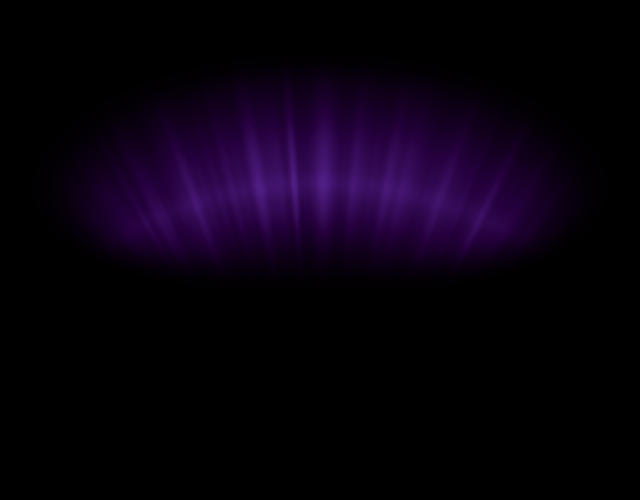
This background is drawn by a WebGL 2 fragment shader. Its source:

```glsl
#version 300 es
precision highp float;
// A violet aurora: fanned light rays along a curved ridge, inside a soft oval on black.

uniform vec2 u_resolution;
out vec4 outColor;

// Lengths are in canvas heights; x = 0 is the middle of the canvas.
const vec2 RAY_ORIGIN = vec2(0.0, -0.083);
const vec2 ARC_CENTER = vec2(0.0, -0.167);
const float ARC_RADIUS = 0.8;
const float FADE_ABOVE = 0.17;
const float FADE_BELOW = 0.12;
const float FADE_SIDE = 0.65;
const vec2 OVAL_CENTER = vec2(0.0, 0.65);
const vec2 OVAL_RADII = vec2(0.59, 0.25);
const float OVAL_INNER = 0.7;
const float OVAL_OUTER = 1.05;

const float BASE_LIGHT = 0.34;
const float RAY_LIGHT = 0.13;
const float STREAK_LIGHT = 0.06;
const float STREAK_DENSITY = 55.0;
const float RIDGE_LIGHT = 0.05;
const float RIDGE_WIDTH = 0.022;

const vec3 VIOLET = vec3(0.6, 0.0, 1.0);
const vec3 HIGHLIGHT = vec3(0.0, 0.42, 0.0);
const float HIGHLIGHT_START = 0.24;

// Main rays: slope, half width, strength
const int RAY_COUNT = 12;
const vec3 RAYS[RAY_COUNT] = vec3[](
    vec3(-0.495, 0.018, 0.7), vec3(-0.370, 0.020, 1.0),
    vec3(-0.250, 0.012, 0.4), vec3(-0.172, 0.018, 0.9),
    vec3(-0.125, 0.030, 0.4), vec3(-0.072, 0.010, 0.9),
    vec3(0.009, 0.024, 1.0), vec3(0.105, 0.020, 0.5),
    vec3(0.187, 0.013, 0.6), vec3(0.230, 0.025, 0.6),
    vec3(0.350, 0.018, 0.9), vec3(0.498, 0.016, 0.9)
);

float bell(float x, float width) {
    float t = x / width;
    return exp(-t * t);
}

float hash(float n) {
    n = fract(n * 0.1031);
    n *= n + 33.33;
    return fract(n * (n + n));
}

float noise(float x) {
    float cell = floor(x);
    float t = fract(x);
    return mix(hash(cell), hash(cell + 1.0), t * t * (3.0 - 2.0 * t));
}

// Light of the fan in the direction of a slope
float fanLight(float slope) {
    float light = BASE_LIGHT;
    for (int i = 0; i < RAY_COUNT; i++) {
        light += RAY_LIGHT * RAYS[i].z * bell(slope - RAYS[i].x, RAYS[i].y);
    }
    float streak = noise(slope * STREAK_DENSITY + 100.0) - 0.5;
    return light + STREAK_LIGHT * streak;
}

void main() {
    vec2 p = (gl_FragCoord.xy - vec2(0.5 * u_resolution.x, 0.0)) / u_resolution.y;

    // Rays spread from a point below the canvas
    vec2 fromOrigin = p - RAY_ORIGIN;
    float light = fanLight(fromOrigin.x / fromOrigin.y);

    // Brightest on the arc, fading to both sides of it
    float height = length(p - ARC_CENTER) - ARC_RADIUS;
    light += RIDGE_LIGHT * bell(height, RIDGE_WIDTH);
    light *= bell(height, height > 0.0 ? FADE_ABOVE : FADE_BELOW);
    light *= bell(p.x, FADE_SIDE);

    // Soft oval mask
    float oval = length((p - OVAL_CENTER) / OVAL_RADII);
    light *= 1.0 - smoothstep(OVAL_INNER, OVAL_OUTER, oval);

    // Violet, shifting towards blue in the bright parts
    vec3 color = VIOLET * light + HIGHLIGHT * max(light - HIGHLIGHT_START, 0.0);
    outColor = vec4(color, 1.0);
}
```
